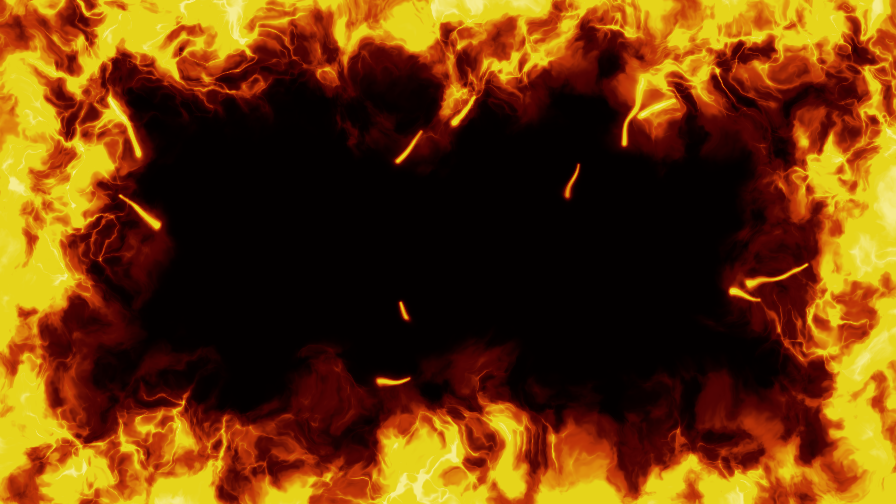
Reproduce this background procedurally as a Shadertoy shader.

```glsl
const vec4 BASE_REACH = vec4(0.068, 0.068, 0.018, 0.022); // left, right, bottom, top
const float FADE_LENGTH = 0.095;
const float FRONT_HEAT = 0.52;
const float FRONT_ROUGHNESS = 0.20;
const float INNER_GAIN = 1.9;
const float EMBER_HEAT = 0.27;
const float FILAMENT_HEAT = 0.50;
const float WISP_WIDTH = 0.0065;

const vec3 SOOT = vec3(0.012, 0.0, 0.0);
const vec3 EMBER = vec3(0.31, 0.01, 0.01);
const vec3 ORANGE = vec3(0.74, 0.20, 0.03);
const vec3 AMBER = vec3(0.87, 0.54, 0.05);
const vec3 YELLOW = vec3(0.90, 0.83, 0.10);
const vec3 WHITE_HOT = vec3(0.96, 0.92, 0.55);

// Tongues and gaps: centre along the side, width, extra reach
const int TONGUES = 5;
const vec3 TOP_TONGUES[TONGUES] = vec3[TONGUES](
    vec3(0.48, 0.07, 0.03), vec3(0.89, 0.12, 0.08), vec3(1.15, 0.07, -0.03),
    vec3(1.36, 0.12, 0.07), vec3(1.68, 0.08, 0.03));
const vec3 BOTTOM_TONGUES[TONGUES] = vec3[TONGUES](
    vec3(0.33, 0.07, 0.08), vec3(0.50, 0.06, -0.05), vec3(0.68, 0.07, 0.05),
    vec3(0.98, 0.07, 0.07), vec3(1.41, 0.10, 0.04));

// Loose wisps: start and end of each stroke
const vec4 WISPS[11] = vec4[11](
    vec4(0.787, 0.681, 0.838, 0.745), vec4(1.132, 0.618, 1.144, 0.671),
    vec4(1.238, 0.711, 1.273, 0.850), vec4(1.273, 0.769, 1.331, 0.796),
    vec4(0.808, 0.368, 0.794, 0.396), vec4(0.317, 0.553, 0.243, 0.611),
    vec4(0.278, 0.694, 0.220, 0.803), vec4(1.452, 0.414, 1.510, 0.407),
    vec4(1.490, 0.435, 1.600, 0.475), vec4(0.755, 0.236, 0.810, 0.250),
    vec4(0.898, 0.757, 0.944, 0.810));

float hash(vec2 cell) {
    vec3 q = fract(cell.xyx * vec3(0.1031, 0.1030, 0.0973));
    q += dot(q, q.yzx + 33.33);
    return fract((q.x + q.y) * q.z);
}

float noise(vec2 p) {
    vec2 cell = floor(p);
    vec2 f = fract(p);
    f = f * f * (3.0 - 2.0 * f);
    return mix(mix(hash(cell), hash(cell + vec2(1, 0)), f.x),
               mix(hash(cell + vec2(0, 1)), hash(cell + vec2(1, 1)), f.x), f.y);
}

float fbm(vec2 p) {
    float sum = 0.0;
    float gain = 0.52;
    for (int i = 0; i < 5; i++) {
        sum += gain * noise(p);
        p = mat2(1.6, 1.2, -1.2, 1.6) * p + 7.3;
        gain *= 0.5;
    }
    return sum;
}

float bump(float x, vec3 tongue) {
    float u = (x - tongue.x) / tongue.y;
    return tongue.z * exp(-u * u);
}

// Distance inward from the bright front of the burning border
float frontDistance(vec2 p, float aspect) {
    vec4 reach = BASE_REACH;
    reach.x += bump(p.y, vec3(0.58, 0.14, 0.04)) - bump(p.y, vec3(0.25, 0.16, 0.02));
    reach.y += bump(p.y, vec3(0.36, 0.15, 0.04)) - bump(p.y, vec3(0.85, 0.14, 0.03));
    for (int i = 0; i < TONGUES; i++) {
        reach.z += bump(p.x, BOTTOM_TONGUES[i]);
        reach.w += bump(p.x, TOP_TONGUES[i]);
    }
    vec4 d = vec4(p.x, aspect - p.x, p.y, 1.0 - p.y) - reach;
    return min(min(d.x, d.y), min(d.z, d.w));
}

// Thin bright lines along the level set of a noise field
float filament(vec2 p, float sharpness) {
    float n = 0.65 * noise(p) + 0.35 * noise(p * 2.1 + 4.7);
    return exp(-abs(n - 0.5) * sharpness);
}

float wispHeat(vec2 p) {
    float heat = 0.0;
    for (int i = 0; i < 11; i++) {
        vec2 start = WISPS[i].xy;
        vec2 span = WISPS[i].zw - start;
        float t = clamp(dot(p - start, span) / dot(span, span), 0.0, 1.0);
        float d = length(p - start - span * t) / (WISP_WIDTH * mix(1.0, 0.5, t));
        heat = max(heat, mix(0.62, 0.40, t) * exp(-d * d) + 0.20 * exp(-d * 0.45));
    }
    return heat;
}

vec3 fireColor(float heat) {
    vec3 color = mix(SOOT, EMBER, smoothstep(0.03, 0.25, heat));
    color = mix(color, ORANGE, smoothstep(0.24, 0.48, heat));
    color = mix(color, AMBER, smoothstep(0.46, 0.65, heat));
    color = mix(color, YELLOW, smoothstep(0.62, 0.80, heat));
    return mix(color, WHITE_HOT, smoothstep(1.02, 1.35, heat));
}

void mainImage(out vec4 fragColor, in vec2 fragCoord) {
    vec2 p = fragCoord / iResolution.y;
    float aspect = iResolution.x / iResolution.y;

    // Turbulence
    vec2 swirl = vec2(fbm(p * 8.0 + 3.1), fbm(p * 8.0 + 19.7)) - 0.5;
    vec2 q = p + swirl * 0.12;
    float cloud = fbm(q * vec2(17.0, 14.0) + 11.0);

    // Burning border and the dim embers ahead of it
    float d = frontDistance(p + swirl * 0.06, aspect);
    float depth = d + (fbm(q * 10.0 + 31.0) - 0.5) * FRONT_ROUGHNESS;
    float heat = FRONT_HEAT * exp(-max(depth, 0.0) / FADE_LENGTH) + INNER_GAIN * clamp(-depth, 0.0, 0.14);
    heat *= 0.25 + 1.5 * cloud;
    heat += EMBER_HEAT * smoothstep(0.34, 0.68, cloud) * smoothstep(0.30, 0.08, depth);
    heat *= smoothstep(0.36, 0.20, d);

    // Filaments
    float lines = filament(q * 10.0, 30.0) + 0.7 * filament(q * 19.0 + 5.0, 22.0)
                + 0.4 * filament(q * 36.0 + 9.0, 14.0);
    float patches = smoothstep(0.32, 0.62, fbm(p * 6.0 + 47.0));
    heat += FILAMENT_HEAT * lines * patches * smoothstep(0.24, 0.04, depth)
            * mix(0.5, 1.0, smoothstep(-0.08, 0.04, depth));

    // Loose wisps
    vec2 flicker = vec2(noise(p * 24.0), noise(p * 24.0 + 8.0)) - 0.5;
    heat += wispHeat(p + flicker * 0.018) * (0.7 + 0.6 * noise(p * 40.0 + 2.0));

    fragColor = vec4(fireColor(heat), 1.0);
}
```
